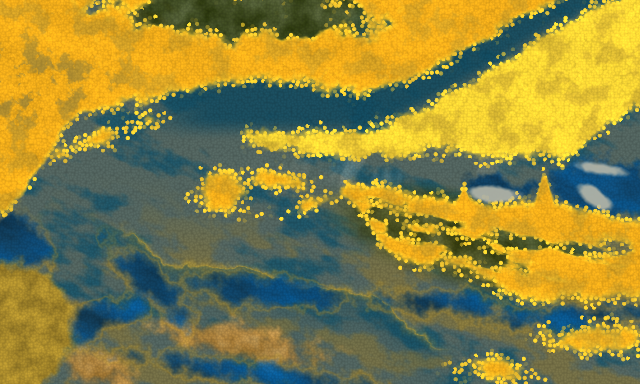
Write a Shadertoy shader that draws this texture.

```glsl
// Aerial wetland: golden plant mats over slate mud, a dark river and blue pools.
// Banks are smooth height profiles, pools are tilted ellipses, layered sines fray
// them, and cellular noise turns the plant edges into loose round beads.

const vec3 SLATE = vec3(.32, .39, .37), TEAL = vec3(.07, .31, .4), BLUE = vec3(.02, .27, .46);
const vec3 OLIVE = vec3(.45, .43, .27), MOSS = vec3(.28, .3, .1), KHAKI = vec3(.66, .54, .17);
const vec3 ORANGE = vec3(.92, .66, .1), YELLOW = vec3(.96, .85, .22);
const vec3 PALE = vec3(.72, .72, .66), SOIL = vec3(.74, .52, .2);

float hash(vec2 p) { return fract(sin(dot(p, vec2(127.1, 311.7))) * 43758.5); }

// Layered, rotated sines, roughly -1 to 1
float waves(vec2 p) {
    float sum = 0., weight = .5;
    for (int i = 0; i < 5; i++) {
        p = mat2(.8, .6, -.6, .8) * p * 1.75 + 1.3;
        sum += weight * sin(p.x + 1.5 * sin(p.y + float(i)));
        weight *= .62;
    }
    return sum;
}

// Nearest cell: centre in xy, distance in cell widths in z
vec3 cell(vec2 p, float density) {
    vec2 q = p * density;
    vec3 best = vec3(9.);
    for (int k = 0; k < 9; k++) {
        vec2 id = floor(q) + vec2(k % 3, k / 3) - 1.;
        vec2 centre = id + .1 + .8 * vec2(hash(id), hash(id + 57.3));
        float d = distance(q, centre);
        if (d < best.z) best = vec3(centre / density, d);
    }
    return best;
}

// Ellipse with centre xy and radii zw, positive inside
float blob(vec2 p, vec4 e, float tilt) {
    float c = cos(tilt), s = sin(tilt);
    return (1. - length(mat2(c, -s, s, c) * (p - e.xy) / e.zw)) * min(e.z, e.w);
}

float fill(float inside, float soft) { return smoothstep(-soft, soft, inside); }
float peak(float x, float at, float width) { x = (x - at) / width; return exp(-x * x); }
float ramp(float a, float b, float x) { return smoothstep(a, b, x); }

float eastTop(float x) { return 1.55 - 1.78 * ramp(4., 8.2, x); }

float northBank(vec2 p) {
    float edge = 2.55 - 1.2 * ramp(0., 1.1, p.x) - .35 * ramp(1., 3., p.x)
        + .15 * ramp(3.3, 4.2, p.x) - 1.25 * ramp(4.2, 7.4, p.x);
    float clearing = blob(p, vec4(3., .15, 1.2, .24), 0.);
    return min(edge - p.y, .12 * waves(p * 3.) - clearing);
}

float eastBank(vec2 p) {
    float low = 1.78 + .14 * ramp(3., 4., p.x) - .1 * peak(p.x, 5.2, .4) - .6 * ramp(6.7, 7.7, p.x);
    return min(min(p.y - eastTop(p.x), low - p.y), p.x - 2.95);
}

float delta(vec2 p) {
    float top = 2.2 + .2 * ramp(4.4, 5.6, p.x) + .22 * ramp(6.7, 7.6, p.x)
        - .4 * peak(p.x, 6.53, .08) - .24 * peak(p.x, 5.57, .06);
    float low = 2.35 + .85 * ramp(4., 4.9, p.x) + .42 * ramp(5.2, 6.5, p.x);
    float gaps = max(blob(p, vec4(5.4, 2.9, .7, .15), .3), blob(p, vec4(6.6, 2.95, .55, .08), .05));
    gaps = max(gaps, blob(p, vec4(4.7, 2.65, .35, .13), .5));
    float streaks = .13 * waves(vec2(p.x, p.y - .2 * p.x) * vec2(2., 7.)) + .04;
    return min(min(min(p.y - top, low - p.y), p.x - 4.05), streaks - 1.3 * gaps);
}

// All beaded plants, frayed, positive inside
float plants(vec2 p) {
    float f = max(max(northBank(p), eastBank(p)), delta(p));
    f = max(f, blob(p, vec4(2.66, 2.3, .36, .25), 0.));
    f = max(f, blob(p, vec4(3.3, 2.15, .42, .12), .1));
    f = max(f, blob(p, vec4(3.75, 2.43, .4, .08), -.3));
    f = max(f, blob(p, vec4(1.2, 1.65, .6, .1), -.35));
    f = max(f, blob(p, vec4(7.2, 4.05, .65, .19), .05));
    f = max(f, blob(p, vec4(5.95, 4.42, .45, .15), .1));
    return f + .06 * waves(p * 5.);
}

float pools(vec2 p) {
    float w = max(blob(p, vec4(7.25, 2.25, .65, .34), .15), blob(p, vec4(.15, 2.92, .4, .34), 0.));
    w = max(w, blob(p, vec4(5.95, 2.28, .36, .15), 0.));
    w = max(w, blob(p, vec4(1.85, 3.4, .5, .15), .8));
    w = max(w, blob(p, vec4(3.2, 3.5, .65, .15), .1));
    w = max(w, blob(p, vec4(1.2, 3.82, .5, .13), -.4));
    w = max(w, blob(p, vec4(5.35, 3.62, .5, .1), .1));
    w = max(w, blob(p, vec4(7.1, 3.78, .75, .1), -.05));
    return max(w, blob(p, vec4(3.1, 4.46, .95, .09), .15));
}

// Mud, river, moss, mist and the gilded ridge
vec3 ground(vec2 p, float flow, float fray) {
    vec3 col = mix(SLATE, TEAL, .8 * ramp(.05, .8, flow + .3 * fray));
    col = mix(col, OLIVE, ramp(2., 3.4, p.y) * ramp(-.1, .6, .4 * fray - flow));
    col = mix(col, TEAL * .9, .85 * ramp(1.5, 2.6, p.x) * fill(eastTop(p.x) - p.y, .15));
    float moss = max(blob(p, vec4(3., .1, 1.6, .5), 0.), blob(p, vec4(5.7, 2.9, 1.6, .5), .25));
    col = mix(col, MOSS + .1 * fray, .85 * fill(moss, .15));
    float mist = peak(p.y, 2.05, .2) * peak(p.x, 4.7, 1.1);
    col = mix(col, PALE, .5 * mist * ramp(-.3, .8, waves(vec2(p.x * 3. + p.y, p.y))));
    float crest = 2.75 + .45 * ramp(1.4, 2.2, p.x) + .28 * ramp(3., 3.6, p.x) + .7 * ramp(4.2, 5.4, p.x);
    float drop = p.y - crest + .07 * fray, span = ramp(1.3, 1.7, p.x) * ramp(-5.5, -5., -p.x);
    col = mix(col, TEAL * .9, .7 * span * fill(drop, .02) * exp(-4. * abs(drop)));
    return mix(col, KHAKI * 1.15, .7 * span * exp(-32. * abs(drop)));
}

void mainImage(out vec4 fragColor, in vec2 fragCoord) {
    // Canvas spans 7.68 by 4.6, y running down from the top
    vec2 uv = fragCoord / iResolution.xy, p = vec2(uv.x, 1. - uv.y) * vec2(7.68, 4.6);
    float flow = waves(vec2(p.x * 1.1, (p.y - .35 * p.x) * 2.8)), fray = waves(p * 4.5);
    vec3 bead = cell(p, 18.), grain = cell(p, 30.), col = ground(p, flow, fray);
    // Warm soil, pools and the dry corner mat
    float soil = max(blob(p, vec4(2.9, 4.12, .85, .2), .2), blob(p, vec4(1.15, 4.42, .4, .2), .3));
    col = mix(col, SOIL + .12 * fray, .8 * fill(soil + .1 * fray, .1));
    float water = pools(p) + .09 * fray, mat = blob(p, vec4(.1, 3.95, .78, .8), 0.) + .07 * fray;
    col = mix(col, KHAKI, .35 * ramp(2.2, 3.2, p.y) * peak(water, -.07, .03));
    col = mix(col, BLUE * (1. + .35 * flow), .88 * fill(water, .07));
    col = mix(col, KHAKI * (.98 + .14 * waves(p * 7.)), fill(mat, .06)) * (1.08 - .2 * grain.z);
    // Plants: solid inside, loose beads along the edge
    float inside = plants(p), luck = hash(bead.xy), rim = 1. - ramp(.02, .15, inside);
    float loose = fill(plants(bead.xy) + .14 * (luck - .5), .02) * (1. - ramp(.35, .6, bead.z));
    vec3 petal = mix(ORANGE, YELLOW, max(.85 * fill(eastBank(p) + .1, .08), .65 * rim));
    petal = mix(petal, KHAKI, .45 * ramp(.1, .9, fray + .5 * luck));
    petal *= 1.1 - .24 * mix(grain.z, bead.z, .3 + .6 * rim) + .08 * luck + .04 * flow;
    float speckle = ramp(.25, .8, fray + .5 * luck) * peak(p.y, 1., .55) * ramp(-2.2, -.3, -p.x);
    col = mix(col, mix(petal, OLIVE, .5 * speckle), max(ramp(-.01, .1, inside), loose));
    // Pale sandbars
    float bars = max(blob(p, vec4(7.15, 2.37, .22, .1), .6), blob(p, vec4(7.2, 2.02, .27, .07), .15));
    bars = max(bars, blob(p, vec4(5.92, 2.33, .3, .09), .05));
    col = mix(col, PALE, .9 * fill(bars + .02 * fray, .025));
    fragColor = vec4(clamp(col, 0., 1.), 1.);
}
```
